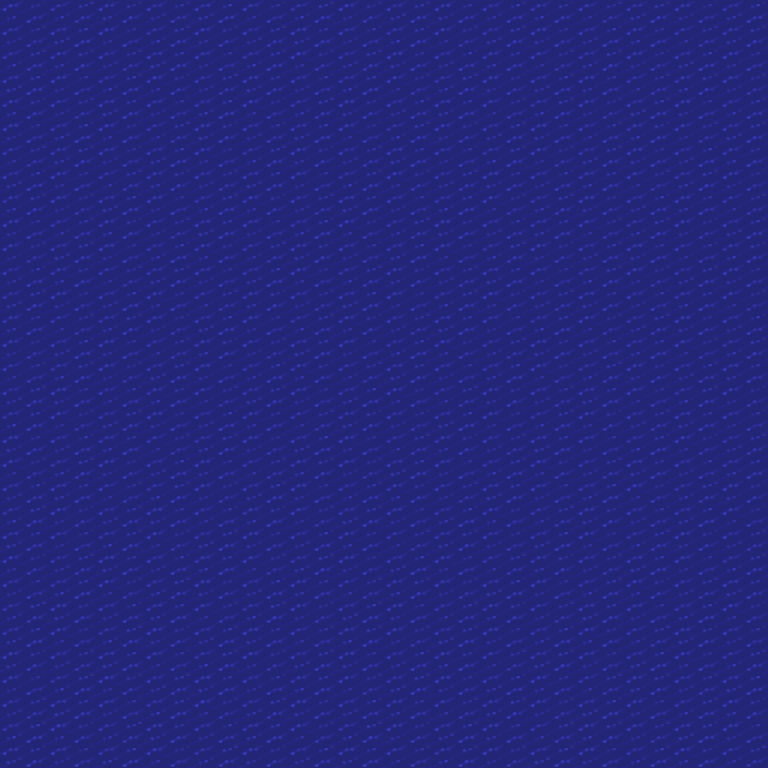
Give the GLSL for this texture, as a WebGL 2 fragment shader.

```glsl
#version 300 es
precision highp float;
// Dark blue woven cloth: faint slanted twill strands with small bright flecks.

#define COLUMNS 32.0        // repeats across
#define ROWS 32.0           // repeats down
#define RISE 16.0           // rows climbed by the weave over the full width
#define TILT -0.12          // climb of each thread against the weave, in rows
#define FLECKS 6            // flecks in each repeat, on two threads
#define FLECK_SIZE vec2(0.0024, 0.0017)
#define STRAND_HALF 0.06    // half width of a strand, in rows
#define WEAR 0.4            // variation between repeats

uniform vec2 u_resolution;
out vec4 outColor;

const float TAU = 6.2831853;
const vec3 CLOTH = vec3(0.138, 0.145, 0.465);
const vec3 STRAND = vec3(0.162, 0.163, 0.55);
const vec3 FLECK = vec3(0.22, 0.23, 0.73);

// Sheared grid: x counts columns, y counts slanted rows.
vec2 toWeave(vec2 p) {
    return vec2(p.x * COLUMNS, p.y * ROWS - p.x * RISE);
}

vec2 fromWeave(vec2 weave) {
    float x = weave.x / COLUMNS;
    return vec2(x, (weave.y + x * RISE) / ROWS);
}

// Layered sines with whole frequencies, so that the wear wraps.
float wear(vec2 p, float phase) {
    float diagonal = sin(TAU * 7.0 * (p.x - p.y) + 0.5 * phase);
    float fine = sin(TAU * (13.0 * p.x + 17.0 * p.y) + 2.3 * phase);
    float broad = cos(TAU * p.y);
    return 0.4 * diagonal + 0.4 * fine + 0.06 * broad;
}

// Climbing thread through each cell, thinning at both ends.
float strand(vec2 weave, float pixel) {
    float along = fract(weave.x) - 0.5;
    float offset = abs(fract(weave.y - TILT * along) - 0.5);
    float soft = 0.02 + 0.5 * pixel * ROWS;
    float body = 1.0 - smoothstep(STRAND_HALF - soft, STRAND_HALF + soft, offset);
    return body * (1.0 - 0.7 * smoothstep(0.3, 0.5, abs(along)));
}

// Small oval repeated once per cell, its strength worn from cell to cell.
float fleck(vec2 weave, float index, float pixel) {
    float thread = floor(index / 3.0);
    float step3 = index - 3.0 * thread;
    vec2 place = vec2(0.2 + 0.24 * step3 + 0.15 * thread,
                      0.5 + 0.5 * thread + 0.07 * sin(2.4 * index));
    vec2 cell = floor(weave - place + 0.5);
    vec2 delta = fromWeave(weave - place - cell);
    float edge = (length(delta / FLECK_SIZE) - 1.0) * FLECK_SIZE.y;
    float cover = 1.0 - smoothstep(-0.5 * pixel, 0.5 * pixel, edge);
    float base = 0.68 - 0.3 * thread + 0.25 * cos(1.7 * index);
    return cover * clamp(base + WEAR * wear(fromWeave(cell + place), index), 0.0, 1.0);
}

void main() {
    vec2 p = gl_FragCoord.xy / u_resolution;
    float pixel = 1.0 / min(u_resolution.x, u_resolution.y);
    vec2 weave = toWeave(p);

    // Cloth with a main thread and a fainter one between
    float threads = strand(weave, pixel) + 0.4 * strand(weave + vec2(0.35, 0.5), pixel);
    vec3 color = mix(CLOTH, STRAND, threads * (0.85 + 0.15 * wear(p, 0.0)));

    // Bright flecks
    float glow = 0.0;
    for (int i = 0; i < FLECKS; i++) {
        glow = max(glow, fleck(weave, float(i), pixel));
    }
    outColor = vec4(mix(color, FLECK, glow), 1.0);
}
```
